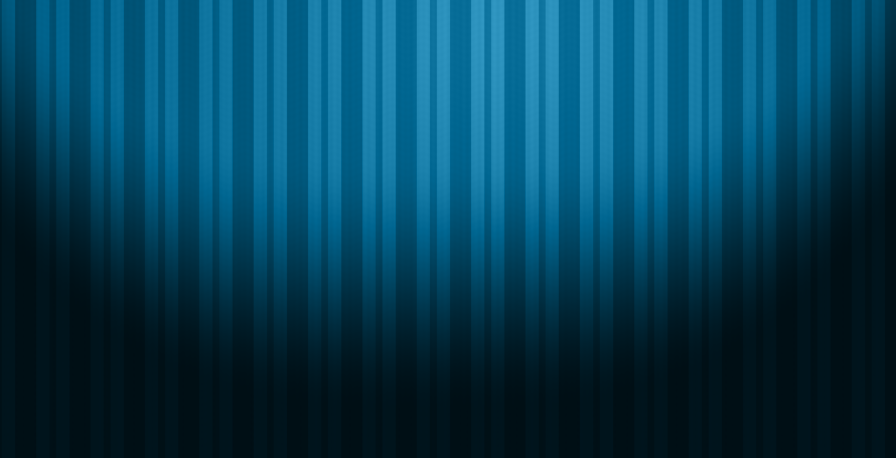
A Shadertoy shader for this background:

```glsl
// Blue curtain of paired vertical stripes, lit from the top and fading to near black.

// Stripe layout, in canvas widths
const float PERIOD       = 0.06068;
const float FIRST_STRIPE = 0.0404;
// Positions inside one period, 0 to 1
const float BAND_WIDTH   = 0.243;
const float SECOND_BAND  = 0.369;
const float NARROW_SHADE = 0.79;
const float WIDE_SHADE   = 0.74;

// Light, with depth measured down from the top edge
const float BASE_LIGHT   = 0.44;
const float FLOOR_LIGHT  = 0.078;
const float FADE_DEPTH   = 0.62;
const float FADE_SOFT    = 0.28;
const float SIDE_LIFT    = 0.42;
const float SIDE_DIM     = 0.28;
const float CENTRE_X     = 0.485;
const vec2  GLOW_CENTRE  = vec2(0.56, 0.02);
const vec2  GLOW_RADIUS  = vec2(0.24, 0.46);
const float GLOW_LIGHT   = 0.14;

// Colour ramp: deep blue first, then an even lift towards pale blue
const vec3  BLUE_TINT    = vec3(0.0, 1.0, 1.42);
const float PALE_START   = 0.40;
const float GRAIN        = 0.012;

// Soft-edged band from start to start + BAND_WIDTH
float band(float t, float start, float blur) {
    float halfWidth = 0.5 * BAND_WIDTH;
    float d = abs(t - start - halfWidth) - halfWidth;
    return 1.0 - smoothstep(-blur, blur, d);
}

// Brightness factor of the repeated stripe pair
float stripes(float x) {
    // Start the cell inside the wide gap so no band crosses its border
    float t = fract((x - FIRST_STRIPE) / PERIOD + 0.2) - 0.2;
    float blur = 0.75 / (iResolution.x * PERIOD);
    float lit = max(band(t, 0.0, blur), band(t, SECOND_BAND, blur));
    float inPair = step(0.5 * BAND_WIDTH, t) * step(t, SECOND_BAND + 0.5 * BAND_WIDTH);
    return mix(mix(WIDE_SHADE, NARROW_SHADE, inPair), 1.0, lit);
}

// Light that falls lower in the middle than at the sides
float curtainLight(vec2 p) {
    float side = abs(p.x - CENTRE_X) * 2.0;
    float side3 = side * side * side;
    float fade = FADE_DEPTH - SIDE_LIFT * side3;
    float fall = 1.0 - smoothstep(fade - FADE_SOFT, fade + FADE_SOFT, p.y);
    vec2 q = (p - GLOW_CENTRE) / GLOW_RADIUS;
    float top = BASE_LIGHT + GLOW_LIGHT * exp(-dot(q, q));
    top *= 1.0 - SIDE_DIM * side3 * side3;
    return mix(FLOOR_LIGHT, top, fall);
}

// Fine woven texture from layered sines
float weave(vec2 p) {
    float threads = sin(p.x * 913.0) + 0.6 * sin(p.x * 571.0 + 1.3);
    return threads + 0.4 * sin(p.y * 420.0 + 2.0 * sin(p.x * 190.0));
}

void mainImage(out vec4 fragColor, in vec2 fragCoord) {
    vec2 uv = fragCoord / iResolution.xy;
    vec2 p = vec2(uv.x, 1.0 - uv.y);

    float light = curtainLight(p) * stripes(p.x) * (1.0 + GRAIN * weave(p));
    vec3 colour = BLUE_TINT * min(light, PALE_START) + max(light - PALE_START, 0.0);
    fragColor = vec4(colour, 1.0);
}
```
